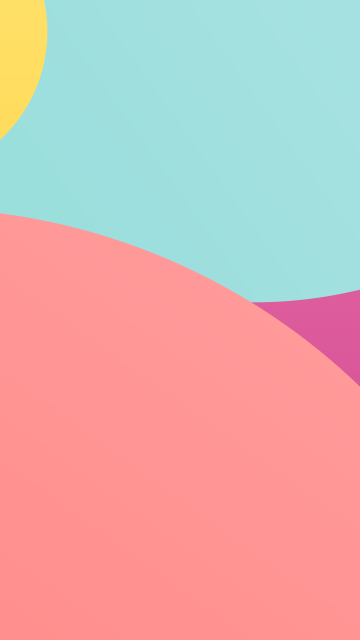
Reproduce this background procedurally as a Shadertoy shader.

```glsl
// Flat paper-like landscape: coral hill, magenta valley, aqua sky and a yellow sun.

const vec3 SKY_LEFT    = vec3(0.608, 0.873, 0.867);
const vec3 SKY_RIGHT   = vec3(0.648, 0.884, 0.882);
const vec3 SUN_LOW     = vec3(1.000, 0.862, 0.365);
const vec3 SUN_HIGH    = vec3(1.000, 0.878, 0.402);
const vec3 VALLEY_LOW  = vec3(0.855, 0.345, 0.600);
const vec3 VALLEY_HIGH = vec3(0.868, 0.362, 0.614);
const vec3 HILL_LOW    = vec3(1.000, 0.560, 0.555);
const vec3 HILL_HIGH   = vec3(1.000, 0.604, 0.602);

// Signed distance to a circle, negative inside
float circle(vec2 p, vec2 center, float radius) {
    return length(p - center) - radius;
}

// Smooth coverage of a shape, one pixel wide at its edge
float cover(float dist, float pixel) {
    return clamp(0.5 - dist / pixel, 0.0, 1.0);
}

// Linear blend of two colours between points a and b
vec3 gradient(vec2 p, vec2 a, vec2 b, vec3 from, vec3 to) {
    vec2 axis = b - a;
    float t = clamp(dot(p - a, axis) / dot(axis, axis), 0.0, 1.0);
    return mix(from, to, t);
}

void mainImage(out vec4 fragColor, in vec2 fragCoord) {
    // Canvas height is one unit; x keeps its place across the width
    const float ASPECT = 0.5625;
    vec2 p = fragCoord / iResolution.xy * vec2(ASPECT, 1.0);
    float pixel = 1.0 / iResolution.y;

    // Valley, seen below the round rim of the sky
    vec3 color = gradient(p, vec2(0.5, 0.40), vec2(0.5, 0.55), VALLEY_LOW, VALLEY_HIGH);

    // Sky
    vec3 sky = gradient(p, vec2(0.08, 0.70), vec2(0.50, 1.00), SKY_LEFT, SKY_RIGHT);
    color = mix(color, sky, cover(circle(p, vec2(0.397, 1.2266), 0.699), pixel));

    // Sun
    vec3 sun = gradient(p, vec2(0.0, 0.80), vec2(0.0, 1.00), SUN_LOW, SUN_HIGH);
    color = mix(color, sun, cover(circle(p, vec2(-0.156, 0.9505), 0.230), pixel));

    // Hill
    vec3 hill = gradient(p, vec2(0.0, 0.02), vec2(0.38, 0.55), HILL_LOW, HILL_HIGH);
    color = mix(color, hill, cover(circle(p, vec2(-0.1286, -0.320), 0.995), pixel));

    fragColor = vec4(color, 1.0);
}
```
